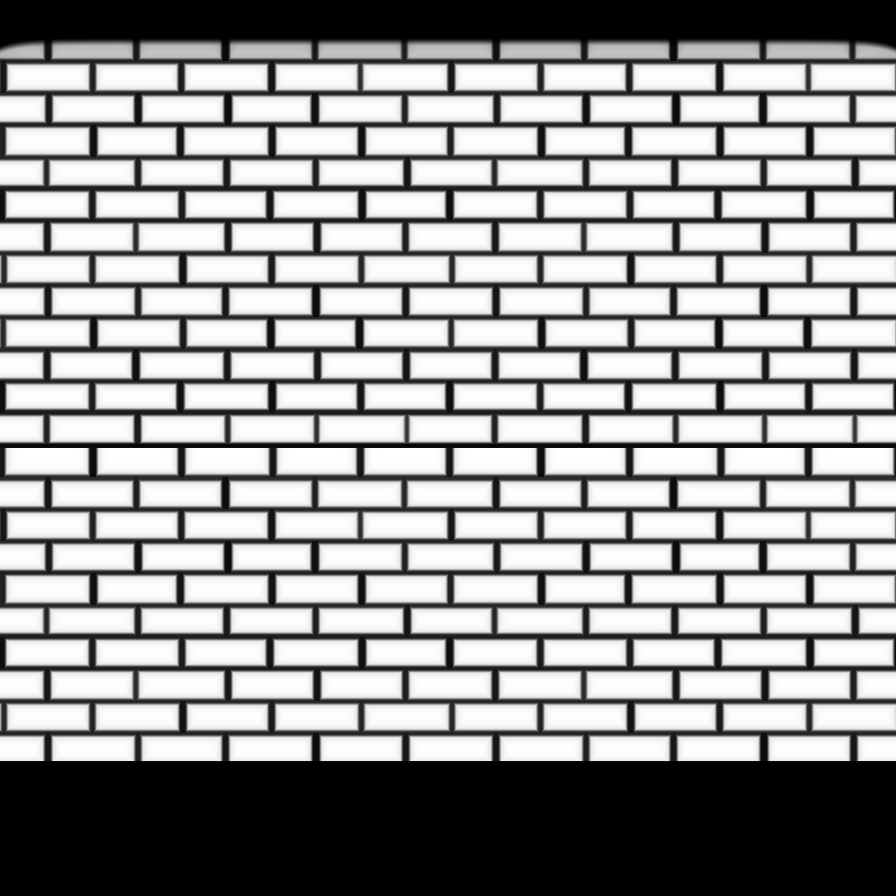
Write a WebGL 1 fragment shader that draws this pattern.

```glsl
precision highp float;

uniform vec2 u_resolution;

const float TILES = 2.0;          // wall texture repeats per side
const float ROWS = 14.0;          // brick courses per tile
const float COLUMNS = 5.0;        // bricks per course in a tile
const float COURSE_SHIFT = 0.09;  // mortar offset inside a course
const float JOINT_SHIFT = 0.03;   // mortar offset inside a brick
const float WALL_BOTTOM = 0.1505;
const float WALL_TOP = 0.957;
const float SHADE_BOTTOM = 0.932;

float hash(vec2 p) {
  vec3 q = fract(vec3(p.xyx) * 0.1031);
  q += dot(q, q.yzx + 33.33);
  return fract((q.x + q.y) * q.z);
}

// Brightness across a blurred mortar line with a faint halo on the brick
float mortarTone(float dist, float halfWidth, float core, float blur) {
  float outside = dist - halfWidth;
  float halo = 1.0 - 0.17 * exp(-max(outside, 0.0) / 0.0036);
  return mix(core, halo, smoothstep(-blur, blur, outside));
}

// Horizontal mortar; the line on the tile seam is cut off below it
float bedTone(float v, float blur) {
  float line = floor(v + 0.5);
  if (line > ROWS - 0.5) return 1.0;
  float random = hash(vec2(line, 71.0));
  float jitter = (random - 0.5) * 0.05;
  float dist = abs(v - line - jitter) / (TILES * ROWS);
  float halfWidth = mix(0.0027, 0.0036, hash(vec2(line, 23.0)));
  float core = line < 0.5 ? 0.03 : mix(0.17, 0.11, random);
  return mortarTone(dist, halfWidth, core, blur);
}

// Vertical mortar of uneven width, darker where it is wider
float jointTone(float x, float row, float blur) {
  float stagger = 0.5 * (1.0 - mod(row, 2.0));
  float u = x * TILES * COLUMNS - stagger - JOINT_SHIFT;
  float joint = floor(u + 0.5);
  vec2 id = vec2(mod(joint, COLUMNS), row + 5.0);
  float jitter = (hash(id + 41.0) - 0.5) * 0.035;
  float dist = abs(u - joint - jitter) / (TILES * COLUMNS);
  float weight = sqrt(hash(id));
  float halfWidth = mix(0.0024, 0.0047, weight);
  float core = mix(0.22, 0.05, weight);
  return mortarTone(dist, halfWidth, core, blur);
}

float brickWall(vec2 p, float blur) {
  float v = fract(p.y * TILES) * ROWS - COURSE_SHIFT;
  return min(bedTone(v, blur), jointTone(p.x, floor(v), blur));
}

// Grey top course fading into the dark band, with darker corners
float topShade(vec2 p, float pixel) {
  float side = min(p.x, 1.0 - p.x);
  float depth = WALL_TOP - p.y - 0.009 * exp(-side / 0.022);
  float grey = mix(0.70, 0.82, smoothstep(0.0, 0.025, depth));
  float shade = grey * smoothstep(-0.001, 0.009, depth);
  float shaded = smoothstep(-pixel, pixel, p.y - SHADE_BOTTOM);
  return mix(1.0, shade, shaded);
}

void main() {
  vec2 p = gl_FragCoord.xy / u_resolution;
  float pixel = 0.5 / u_resolution.y;
  float tone = brickWall(p, max(0.0021, pixel));

  tone *= topShade(p, pixel);
  tone *= smoothstep(-pixel, pixel, p.y - WALL_BOTTOM);

  gl_FragColor = vec4(vec3(tone), 1.0);
}
```
